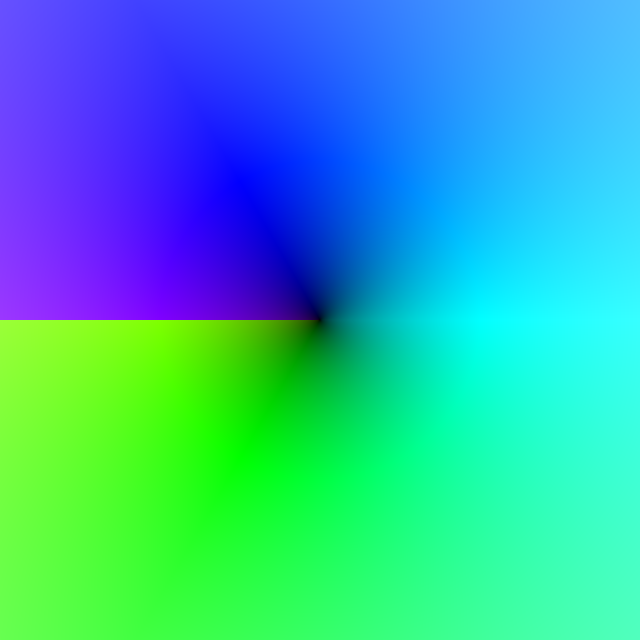
This background is drawn by a WebGL 1 fragment shader. Its source:

```glsl
precision highp float;
// Domain colouring of the complex square root on its principal branch.
// The argument of the root picks the hue and its modulus the lightness,
// so a dark zero sits at the centre with a branch cut running to the left.

uniform vec2 u_resolution;

#define CENTER vec2(0.5)    // place of the zero on the canvas
#define UNIT_RADIUS 0.25    // distance where the modulus is one
#define HUE_OFFSET 0.5      // hue of the positive real axis, in turns
#define SATURATION 1.0

const float PI = 3.14159;

// Principal square root of a complex number, in polar form (modulus, argument)
vec2 rootPolar(vec2 z) {
  float modulus = length(z);
  float argument = modulus > 0.0 ? atan(z.y, z.x) : 0.0;
  return vec2(sqrt(modulus), 0.5 * argument);
}

vec3 hslToRgb(float hue, float saturation, float lightness) {
  vec3 wheel = abs(mod(hue * 6.0 + vec3(0.0, 4.0, 2.0), 6.0) - 3.0) - 1.0;
  float chroma = saturation * (1.0 - abs(2.0 * lightness - 1.0));
  return lightness + chroma * (clamp(wheel, 0.0, 1.0) - 0.5);
}

vec3 domainColor(vec2 z) {
  vec2 root = rootPolar(z);
  float hue = HUE_OFFSET + root.y / (2.0 * PI);
  float lightness = atan(root.x) * 2.0 / PI;
  return hslToRgb(hue, SATURATION, lightness);
}

void main() {
  float side = min(u_resolution.x, u_resolution.y);
  vec2 z = (gl_FragCoord.xy - CENTER * u_resolution) / (side * UNIT_RADIUS);
  float pixel = 1.0 / (side * UNIT_RADIUS);

  vec3 color = domainColor(z);

  // Smooth the branch cut by blending with the colour on its other side
  if (z.x < 0.0) {
    float coverage = clamp(abs(z.y) / pixel + 0.5, 0.0, 1.0);
    color = mix(domainColor(vec2(z.x, -z.y)), color, coverage);
  }

  gl_FragColor = vec4(color, 1.0);
}
```
